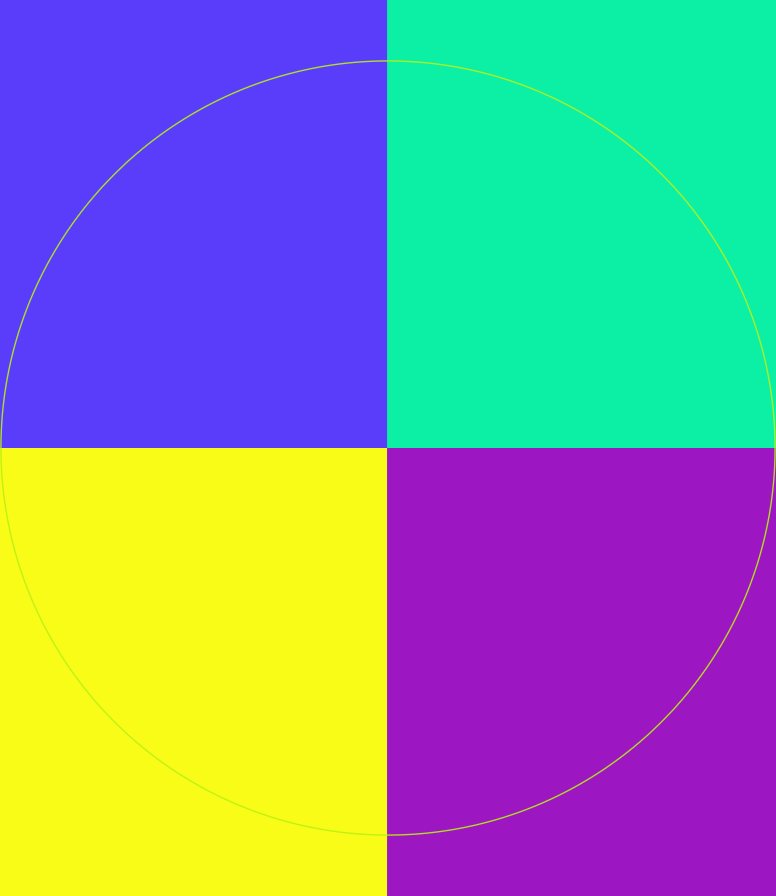
Write a WebGL 1 fragment shader that draws this background.

```glsl
precision highp float;
// Four flat colour quadrants meeting near the centre, under a thin lime ring.
// Quadrants are blended by two smoothed steps; the ring is the distance to a
// circle that almost touches the left and right sides of the canvas.

uniform vec2 u_resolution;

// Colours
const vec3 BLUE = vec3(0.35, 0.24, 0.985);
const vec3 GREEN = vec3(0.045, 0.94, 0.645);
const vec3 YELLOW = vec3(0.975, 0.99, 0.085);
const vec3 PURPLE = vec3(0.61, 0.085, 0.76);
const vec3 LIME = vec3(0.72, 0.94, 0.08);

// Layout: the unit is the canvas width, measured from the canvas centre
const vec2 SPLIT = vec2(-0.0012, 0.0);
const vec2 RING_CENTER = vec2(0.0, 0.0);
const float RING_RADIUS = 0.4988;
const float RING_WIDTH = 0.0018;
const float RING_OPACITY = 0.9;

// Linear edge, one pixel wide: 0 below the edge, 1 above it
float softStep(float signedDistance, float pixel) {
  return clamp(signedDistance / pixel + 0.5, 0.0, 1.0);
}

vec3 quadrants(vec2 p, float pixel) {
  float right = softStep(p.x - SPLIT.x, pixel);
  float upper = softStep(p.y - SPLIT.y, pixel);
  return mix(mix(YELLOW, PURPLE, right), mix(BLUE, GREEN, right), upper);
}

float ringCoverage(vec2 p, float pixel) {
  float d = abs(length(p - RING_CENTER) - RING_RADIUS);
  return softStep(0.5 * RING_WIDTH - d, pixel);
}

void main() {
  float pixel = 1.0 / u_resolution.x;
  vec2 p = (gl_FragCoord.xy - 0.5 * u_resolution) * pixel;

  vec3 color = quadrants(p, pixel);
  color = mix(color, LIME, RING_OPACITY * ringCoverage(p, pixel));
  gl_FragColor = vec4(color, 1.0);
}
```
